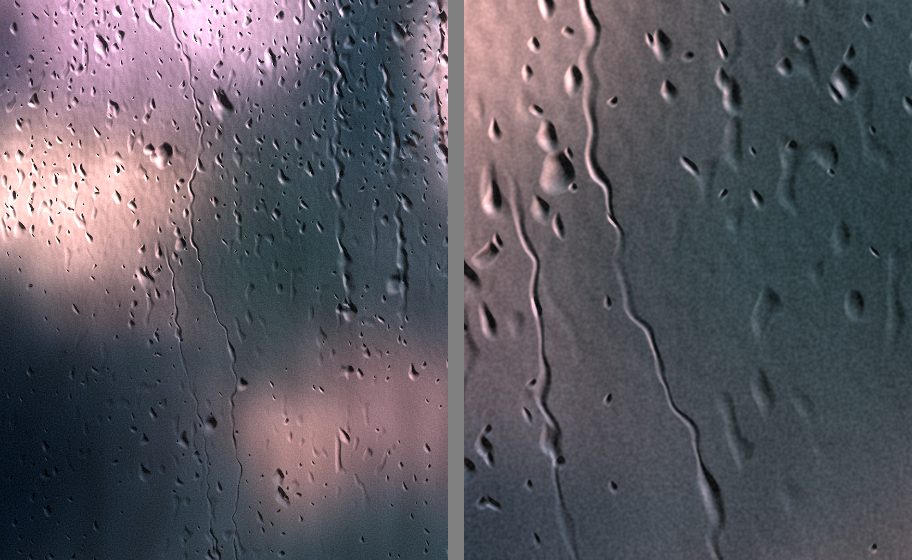
Left, the full canvas; right, a detail of the centre.
Reproduce this texture procedurally as a WebGL 2 fragment shader.

```glsl
#version 300 es
precision highp float;
// Rain on a window at dusk: soft blurred lights seen through wet glass.
// Drops and trickles build one height field; its slope bends the backdrop
// and lights the rims, and fine film grain is laid over everything.
uniform vec2 u_resolution;
out vec4 outColor;

vec2 hash2(vec2 p) {
  vec3 q = fract(p.xyx * vec3(0.1031, 0.1030, 0.0973));
  q += dot(q, q.yzx + 33.33);
  return fract((q.xx + q.yz) * q.zy);
}

float cornerRamp(vec2 cell, vec2 offset) {
  float angle = 6.2832 * hash2(cell).x;
  return dot(vec2(cos(angle), sin(angle)), offset);
}

// Gradient noise, roughly -0.7 to 0.7
float noise(vec2 p) {
  vec2 i = floor(p), f = fract(p), e = vec2(1.0, 0.0);
  vec2 u = f * f * f * (f * (f * 6.0 - 15.0) + 10.0);
  float low = mix(cornerRamp(i, f), cornerRamp(i + e, f - e), u.x);
  float high = mix(cornerRamp(i + e.yx, f - e.yx), cornerRamp(i + 1.0, f - 1.0), u.x);
  return mix(low, high, u.y);
}

// Blend in a soft spot with a flat heart
vec3 glow(vec3 base, vec2 p, vec2 centre, vec2 radius, vec3 tint, float strength) {
  vec2 d = (p - centre) / radius;
  return mix(base, tint, strength * exp(-pow(dot(d, d), 1.4)));
}

// Out of focus lights behind the glass
vec3 backdrop(vec2 p) {
  p += 0.05 * vec2(noise(p * 5.0), noise(p * 5.0 + 19.7));
  vec3 c = vec3(0.25, 0.295, 0.335);
  c = glow(c, p, vec2(-0.04, 0.13), vec2(0.34, 0.33), vec3(0.04, 0.08, 0.125), 0.97);
  c = glow(c, p, vec2(0.30, 0.45), vec2(0.24, 0.08), vec3(0.42, 0.36, 0.39), 0.75);
  c = glow(c, p, vec2(0.69, 0.26), vec2(0.28, 0.15), vec3(0.55, 0.43, 0.46), 0.97);
  c = glow(c, p, vec2(0.53, 0.20), vec2(0.10, 0.13), vec3(0.76, 0.57, 0.56), 0.7);
  c = glow(c, p, vec2(0.70, -0.02), vec2(0.25, 0.10), vec3(0.19, 0.25, 0.28), 0.85);
  c = glow(c, p, vec2(0.20, 1.01), vec2(0.38, 0.26), vec3(0.76, 0.59, 0.71), 1.0);
  c = glow(c, p, vec2(0.17, 0.65), vec2(0.25, 0.16), vec3(0.76, 0.57, 0.56), 0.97);
  c = glow(c, p, vec2(0.08, 0.65), vec2(0.19, 0.12), vec3(1.04, 0.83, 0.81), 0.97);
  c = glow(c, p, vec2(0.38, 1.02), vec2(0.20, 0.14), vec3(1.0, 0.81, 0.94), 0.97);
  c = glow(c, p, vec2(0.49, 0.54), vec2(0.14, 0.20), vec3(0.17, 0.25, 0.265), 0.8);
  c = glow(c, p, vec2(0.64, 0.88), vec2(0.085, 0.20), vec3(0.16, 0.24, 0.29), 0.85);
  c = glow(c, p, vec2(0.83, 0.85), vec2(0.08, 0.20), vec3(1.0, 0.80, 0.86), 0.97);
  c = glow(c, p, vec2(-0.02, 0.92), vec2(0.08, 0.12), vec3(0.28, 0.26, 0.34), 0.75);
  return (c - 0.38) * 1.06 + 0.38;
}

// Share of cells that hold a drop: crowded above, bare in the dark middle
float dropDensity(vec2 p) {
  vec2 bare = (p - vec2(0.45, 0.47)) / vec2(0.14, 0.12);
  return 0.2 + 0.42 * smoothstep(0.3, 0.9, p.y) + 0.6 * noise(p * 6.0)
    - 0.3 * exp(-dot(bare, bare));
}

// One teardrop per occupied cell, columns staggered
float dropLayer(vec2 p, float cells, float seed, float share) {
  vec2 q = p * cells + seed;
  q.y += 7.0 * hash2(vec2(floor(q.x), seed)).x;
  vec2 id = floor(q), f = fract(q) - 0.5;
  vec2 place = hash2(id + seed), form = hash2(id + seed + 57.0);
  float chance = hash2(id + seed + 113.0).x;
  if (chance > share * dropDensity(p - f / cells)) return 0.0;
  float size = mix(0.10, 0.20, form.x);
  vec2 d = (f - 0.32 * (place - 0.5)) / size;
  d.x += d.y * 0.6 * (form.y - 0.3);
  d.x *= 1.0 + 0.6 * smoothstep(-0.3, 1.5, d.y);
  d.y /= mix(1.2, 1.9, form.y);
  return size / cells * (1.0 - smoothstep(0.05, 1.0, length(d)));
}

// Winding trickle between two points, first one higher
float trickle(vec2 p, vec2 top, vec2 foot, float width, float sway, float seed) {
  float t = (top.y - p.y) / (top.y - foot.y);
  float bend = noise(vec2(p.y * 5.0, seed)) + 0.2 * noise(vec2(p.y * 24.0, seed + 4.3));
  float x = mix(top.x, foot.x, t) + sway * bend;
  float w = width * (0.85 + 0.8 * noise(vec2(p.y * 38.0, seed + 9.1)));
  float ends = smoothstep(-0.02, 0.08, t) * (1.0 - smoothstep(0.8, 1.02, t));
  float strength = 0.75 + 1.1 * noise(vec2(p.y * 17.0, seed + 13.7));
  return max(strength, 0.1) * ends * w * (1.0 - smoothstep(0.0, 1.0, abs(p.x - x) / w));
}

// Ragged wet patches and a fine fog of condensation
float wetFilm(vec2 p) {
  float patches = smoothstep(0.15, 0.55, noise(p * vec2(62.0, 34.0)));
  float cover = smoothstep(-0.1, 0.5, noise(p * 7.0 + 5.2) + 0.3 * p.y);
  return 0.0045 * patches * cover + 0.0009 * noise(p * vec2(110.0, 70.0)) * smoothstep(0.0, 0.7, p.y);
}

float waterHeight(vec2 p) {
  float h = wetFilm(p);
  p += 0.007 * vec2(noise(p * 48.0), noise(p * 48.0 + 31.4));
  h += dropLayer(p, 9.0, 3.0, 0.75);
  h += dropLayer(p, 17.0, 17.0, 0.8);
  h += dropLayer(p, 27.0, 41.0, 1.0);
  h += dropLayer(p, 44.0, 29.0, 0.9);
  h += trickle(p, vec2(0.295, 1.10), vec2(0.475, -0.20), 0.0046, 0.05, 2.4);
  h += trickle(p, vec2(0.300, 0.56), vec2(0.420, -0.15), 0.0042, 0.03, 6.7);
  h += trickle(p, vec2(0.595, 0.95), vec2(0.640, 0.39), 0.0105, 0.045, 11.3);
  h += trickle(p, vec2(0.685, 0.90), vec2(0.725, 0.40), 0.0095, 0.035, 15.6);
  h += trickle(p, vec2(0.755, 1.10), vec2(0.795, 0.65), 0.014, 0.035, 21.5);
  return h;
}

void main() {
  vec2 p = gl_FragCoord.xy / u_resolution.y;
  // Slope of the water surface
  vec2 e = vec2(0.0016, 0.0);
  float h = waterHeight(p);
  vec2 slope = vec2(waterHeight(p + e) - h, waterHeight(p + e.yx) - h) / e.x;
  // Refracted lights, blotched and faintly smeared downwards
  vec3 color = backdrop(p - 0.03 * slope);
  color *= 1.0 + 0.14 * noise(p * vec2(22.0, 6.0)) + 0.14 * noise(p * 11.0 + 3.7);
  // Dark rims, bright lower edges
  float light = dot(slope, vec2(0.5, 0.58)) - 0.12 * length(slope);
  color *= clamp(1.0 + 0.75 * light, 0.2, 1.2);
  float sparkle = min(max(light, 0.0), 1.0);
  color += vec3(0.46, 0.37, 0.40) * sparkle * sparkle * mix(0.35, 1.0, smoothstep(0.0, 0.7, p.y));
  // Film grain
  float grain = 0.8 * noise(p * 310.0) + noise(p * 467.0 + 8.5);
  color += 0.055 * grain;
  outColor = vec4(clamp(color, 0.0, 1.0), 1.0);
}
```
